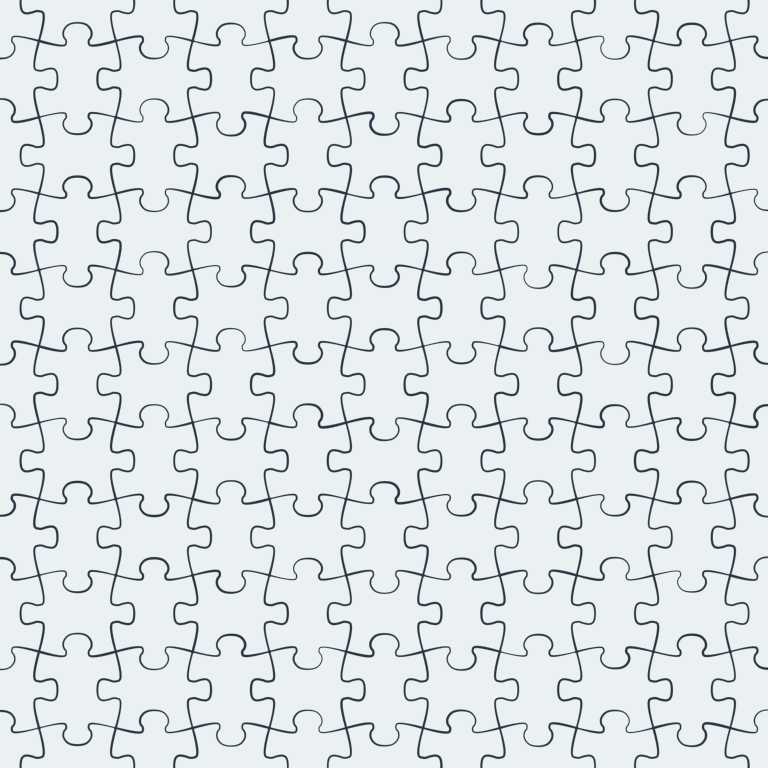
Give the GLSL for this pattern, as a three.js fragment shader.

```glsl
varying vec2 vUv;

const vec2 CELLS = vec2(10.0, 10.06);
const vec2 FIRST_CORNER = vec2(0.508, 0.524);
const vec3 PAPER = vec3(0.922, 0.941, 0.949);
const vec3 INK = vec3(0.165, 0.205, 0.255);
// Half widths of the cuts, in cells
const float ROW_WIDTH = 0.0115;
const float COLUMN_WIDTH = 0.0130;
const float ROW_SWELL = 0.0055;
const float COLUMN_SWELL = 0.0025;
const float CORNER_DOT = 0.024;
const float KNOB_JITTER = 0.10;
const int CURVE_STEPS = 6;

float hash(vec2 p) {
  vec3 q = fract(vec3(p.xyx) * vec3(0.1031, 0.1030, 0.0973));
  q += dot(q, q.yzx + 33.33);
  return fract((q.x + q.y) * q.z);
}

float segmentDistance(vec2 p, vec2 a, vec2 b) {
  vec2 ab = b - a;
  float t = clamp(dot(p - a, ab) / dot(ab, ab), 0.0, 1.0);
  return length(p - a - ab * t);
}

float bezierDistance(vec2 p, vec2 a, vec2 control, vec2 b) {
  float d = 1.0;
  vec2 last = a;
  for (int i = 1; i <= CURVE_STEPS; i++) {
    float t = float(i) / float(CURVE_STEPS);
    vec2 next = mix(mix(a, control, t), mix(control, b, t), t);
    d = min(d, segmentDistance(p, last, next));
    last = next;
  }
  return d;
}

// Half of a cut as a smooth spline: knob tip, cap, side, root, neck, shoulder, corner
float cutDistance(vec2 p, vec2 tip, vec2 cap, vec2 side, vec2 root, vec2 neck, vec2 shoulder) {
  p.x = abs(p.x);
  vec2 capSide = 0.5 * (cap + side);
  vec2 sideRoot = 0.5 * (side + root);
  vec2 rootNeck = 0.5 * (root + neck);
  vec2 neckShoulder = 0.5 * (neck + shoulder);
  float d = bezierDistance(p, tip, cap, capSide);
  d = min(d, bezierDistance(p, capSide, side, sideRoot));
  d = min(d, bezierDistance(p, sideRoot, root, rootNeck));
  d = min(d, bezierDistance(p, rootNeck, neck, neckShoulder));
  return min(d, bezierDistance(p, neckShoulder, shoulder, vec2(0.5, 0.0)));
}

// Round, wide knobs on the horizontal cuts
float rowCut(vec2 p) {
  return cutDistance(p, vec2(0.0, 0.23), vec2(0.10, 0.23), vec2(0.185, 0.14),
    vec2(0.185, 0.05), vec2(0.135, 0.0), vec2(0.17, -0.09));
}

// Narrow knobs with soft shoulders on the vertical cuts
float columnCut(vec2 p) {
  return cutDistance(p, vec2(0.0, 0.24), vec2(0.085, 0.24), vec2(0.145, 0.19),
    vec2(0.13, 0.09), vec2(0.10, 0.02), vec2(0.14, -0.10));
}

// +1 or -1 in checkerboard order
float alternate(vec2 id) {
  return 1.0 - 2.0 * mod(id.x + id.y, 2.0);
}

// Uneven pen pressure along one cut
float pressure(float along, float seed) {
  return 0.6 * sin(7.0 * along + 6.283 * seed) + 0.8 * (fract(seed * 17.0) - 0.5);
}

void main() {
  vec2 grid = vUv * CELLS - FIRST_CORNER;
  vec2 cell = floor(grid);
  vec2 corner = floor(grid + 0.5);
  vec2 fromCorner = grid - corner;
  vec2 fromCenter = grid - cell - 0.5;

  // Horizontal cut
  vec2 rowId = vec2(cell.x, corner.y);
  float rowSeed = hash(rowId + 20.0);
  vec2 rowPoint = vec2(fromCenter.x, -alternate(rowId) * fromCorner.y);
  rowPoint.y /= 1.0 + KNOB_JITTER * (rowSeed - 0.5);
  float d = rowCut(rowPoint) - ROW_WIDTH - ROW_SWELL * pressure(rowPoint.x, rowSeed);

  // Vertical cut
  vec2 columnId = vec2(corner.x, cell.y);
  float columnSeed = hash(columnId + 70.0);
  vec2 columnPoint = vec2(fromCenter.y, alternate(columnId) * fromCorner.x);
  float columnWidth = COLUMN_WIDTH + COLUMN_SWELL * pressure(columnPoint.x, columnSeed);
  d = min(d, columnCut(columnPoint) - columnWidth);

  // Small blot where four pieces meet
  d = min(d, length(fromCorner) - CORNER_DOT);

  float soft = 0.8 * fwidth(grid.y);
  gl_FragColor = vec4(mix(INK, PAPER, smoothstep(-soft, soft, d)), 1.0);
}
```
